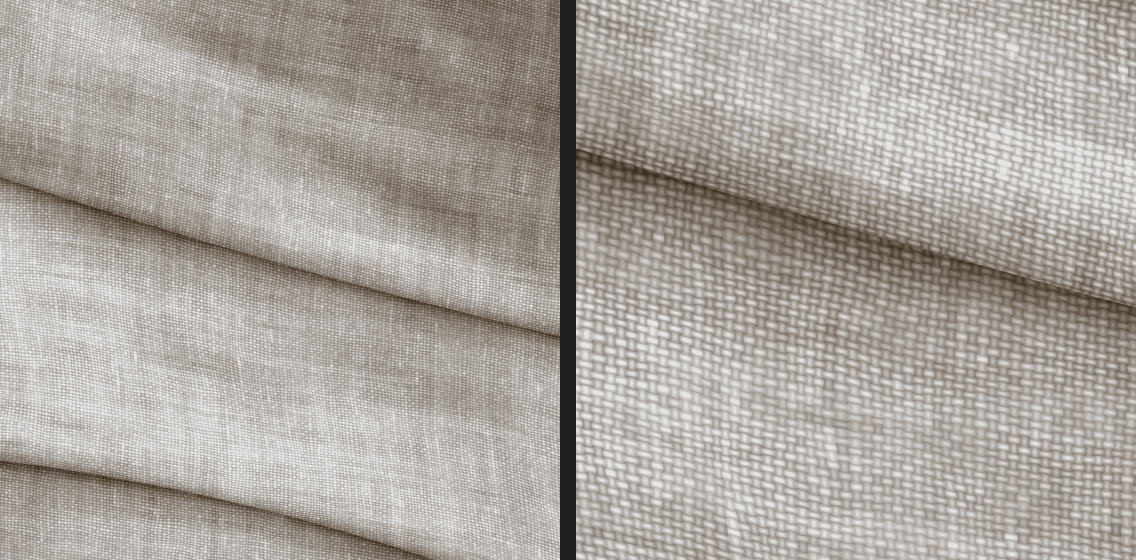
Left, the full canvas; right, a detail of the centre.
Write a WebGL 2 fragment shader that draws this texture.

```glsl
#version 300 es
precision highp float;
// Draws softly folded natural linen: a fine plain weave with uneven threads and diagonal folds.
uniform vec2 u_resolution;
out vec4 fragColor;

float hash(vec2 p) {
  p = fract(p * vec2(0.1031, 0.1137));
  p += dot(p, p.yx + 33.33);
  return fract((p.x + p.y) * p.x * 17.3);
}

float noise(vec2 p) {
  vec2 i = floor(p), f = fract(p);
  f = f * f * (3.0 - 2.0 * f);
  return mix(mix(hash(i), hash(i + vec2(1, 0)), f.x),
             mix(hash(i + vec2(0, 1)), hash(i + vec2(1, 1)), f.x), f.y);
}

// Soft band along a sloping line that fades out to both sides
float band(vec2 p, vec2 centre, float slope, vec2 size) {
  vec2 d = p - centre;
  d.y -= slope * d.x;
  d /= size;
  return exp(-dot(d, d));
}

float upperFold(float x) { return 0.684 - 0.284 * x - 0.05 * x * (1.0 - x); }
float lowerFold(float x) { return 0.177 - 0.12 * x - 0.14 * x * x; }

// Crossing threads: weft and warp take turns on top, with dark gaps at the corners
float weave(vec2 p) {
  vec2 c = cos(3.14159 * p);
  float turn = c.x * c.y;
  float weft = abs(c.y) * (0.55 + 0.45 * turn);
  float warp = abs(c.x) * (0.52 - 0.45 * turn);
  return max(weft, warp * 0.82);
}

// Brightness of the cloth, with uneven yarn, slubs and stray pale threads
float cloth(vec2 p, float seed) {
  vec2 q = p + 4.0 + seed;
  vec2 threads = p * vec2(160.0, 196.0) + seed;
  threads += 0.9 * vec2(noise(q * vec2(40.0, 22.0)), noise(q.yx * vec2(40.0, 22.0) + 7.0));
  vec2 id = floor(threads + 0.5) + 300.0;
  float tightness = 0.7 + 0.6 * noise(q * vec2(26.0, 34.0));
  float value = 0.32 * tightness * (weave(threads) - 0.5);
  value += 0.05 * (noise(vec2(q.x * 6.0, id.y)) - 0.5);
  value += 0.05 * (noise(vec2(id.x, q.y * 9.0)) - 0.5);
  value += 0.06 * (noise(q * vec2(7.0, 45.0)) - 0.5);
  value += 0.05 * (noise(q * vec2(45.0, 10.0)) - 0.5);
  value += 0.075 * (hash(id) - 0.5);
  value += 0.08 * smoothstep(0.88, 1.0, noise(vec2(id.x + 57.0, q.y * 38.0)));
  value -= 0.06 * smoothstep(0.85, 1.0, noise(vec2(q.x * 8.0, id.y + 91.0)));
  return value;
}

float linen(vec2 p) {
  float above = p.y - upperFold(p.x);
  float rise = p.y - lowerFold(p.x);
  float shade, seed;
  vec2 q = p;
  if (above > 0.0) {
    // Upper sheet
    shade = 0.70 - 0.22 * exp(-above / 0.020);
    shade -= 0.22 * smoothstep(0.95, 1.75, p.x * 0.8 + p.y);
    shade += 0.11 * band(p, vec2(0.48, 0.83), -0.32, vec2(0.42, 0.05));
    shade += 0.11 * band(p, vec2(0.78, 0.93), -0.75, vec2(0.10, 0.05));
    shade += 0.09 * band(p, vec2(0.60, 0.58), -0.32, vec2(0.55, 0.05));
    shade -= 0.14 * band(p, vec2(0.66, 0.69), -0.50, vec2(0.18, 0.045));
    shade -= 0.11 * band(p, vec2(0.44, 0.90), -0.45, vec2(0.18, 0.04));
    shade -= 0.12 * band(p, vec2(0.08, 0.73), -0.28, vec2(0.32, 0.045));
    q.y += 0.24 * p.x + 0.010 * sin(p.x * 7.0 + p.y * 5.0) - 0.006 * exp(-above / 0.02);
    q.x -= 0.12 * p.y + 0.005 * sin(p.y * 11.0 + p.x * 4.0);
    seed = 0.0;
  } else if (rise > 0.0) {
    // Middle sheet, shaded by the upper fold
    shade = 0.805 - 0.30 * exp(above / mix(0.055, 0.115, p.x));
    shade -= 0.20 * exp(above / 0.013) + 0.33 * exp(-rise / 0.020);
    shade -= 0.12 * band(p, vec2(0.40, 0.33), -0.45, vec2(0.15, 0.05));
    shade -= 0.10 * band(p, vec2(0.76, 0.31), -0.40, vec2(0.20, 0.04));
    shade += 0.02 * band(p, vec2(0.35, 0.22), -0.28, vec2(0.50, 0.06));
    q.y += 0.10 * p.x + 0.09 * p.x * p.x + 0.012 * sin(p.x * 6.0 - p.y * 4.0);
    q.y -= 0.006 * exp(-rise / 0.02);
    q.x += 0.03 * p.y + 0.006 * sin(p.y * 14.0 + p.x * 5.0);
    seed = 13.0;
  } else {
    // Lowest sheet
    shade = 0.74 - 0.27 * exp(rise / 0.055) - 0.20 * exp(rise / 0.013);
    q.y += 0.16 * p.x;
    q.x -= 0.03 * p.y;
    seed = 29.0;
  }
  shade += 0.08 * (noise(vec2(p.x * 5.0, p.y * 9.0 + p.x * 3.0)) - 0.5);
  return shade + cloth(q, seed) * (0.65 + 0.5 * shade);
}

// Warm brown in the gaps, nearly neutral in the light
vec3 flaxColour(float value) {
  value = clamp(value, 0.22, 0.90);
  float light = clamp((value - 0.37) / 0.47, 0.0, 1.0);
  float warmth = 0.105 * (1.0 - pow(light, 1.3)) + 0.004;
  return vec3(value, value - warmth * 0.48, value - warmth);
}

void main() {
  // Average nine samples to smooth threads and fold edges
  float value = 0.0;
  for (int i = 0; i < 9; i++) {
    vec2 offset = (vec2(i % 3, i / 3) - 1.0) / 3.0;
    value += linen((gl_FragCoord.xy + offset) / u_resolution) / 9.0;
  }
  fragColor = vec4(flaxColour(value), 1.0);
}
```
